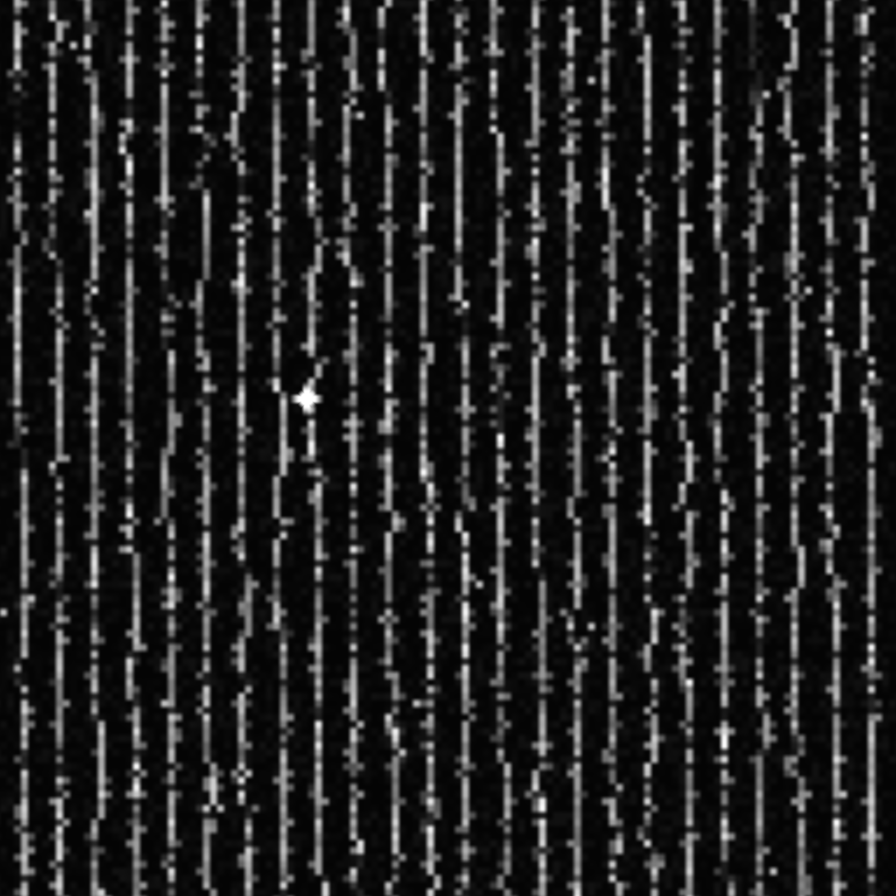
Write a Shadertoy shader that draws this pattern.

```glsl
// Leaning columns of broken grey dashes on black, with soft grain, wear and one bright spark.

const float GRID = 128.0;        // grain cells across the canvas
const float COLUMNS = 24.0;
const float PITCH = 0.04116;     // distance between columns
const float FIRST_COLUMN = 0.0234;
const float LEAN = 0.010;        // sideways drift from top to bottom
const float BACKGROUND = 0.015;

float hash(vec2 p, float seed) {
    vec3 q = fract(vec3(p.xyx + seed * 17.3) * vec3(0.1031, 0.1030, 0.0973));
    q += dot(q, q.yzx + 33.33);
    return fract((q.x + q.y) * q.z);
}

// Slow variation along a column, within -1 to 1
float layeredSines(float y, float seed) {
    return 0.5 * sin(y * 19.0 + seed * 2.4)
         + 0.3 * sin(y * 43.0 + seed * 4.1)
         + 0.2 * sin(y * 97.0 + seed * 1.7);
}

// Brightness of a column at one cell: even runs broken by rough stretches
float dashTone(vec2 cell, float column) {
    float rough = smoothstep(-0.4, 0.5, layeredSines(cell.y / GRID, column + 7.0));
    float run = floor(cell.y / 6.0 + hash(vec2(column, 3.0), 1.0) * 6.0);
    float runTone = mix(0.46, 0.70, hash(vec2(column, run), 2.0));
    float grain = (hash(cell, 3.0) - 0.5) * mix(0.22, 0.60, rough);
    float gap = step(hash(cell, 4.0), mix(0.05, 0.30, rough));
    return (runTone + grain) * mix(1.0, 0.18, gap);
}

// Loose grain beside a column
float fringeTone(vec2 cell) {
    float shade = mix(0.12, 0.55, hash(cell, 6.0));
    return shade * step(0.86, hash(cell, 5.0));
}

// Fades the columns inside an elliptical worn patch
float wear(vec2 p, vec2 center, vec2 radius) {
    return smoothstep(0.6, 1.1, length((p - center) / radius));
}

float cellTone(vec2 cell) {
    vec2 p = (cell + 0.5) / GRID;
    float start = FIRST_COLUMN + LEAN * (0.5 - p.y);
    float column = clamp(floor((p.x - start) / PITCH + 0.5), 0.0, COLUMNS - 1.0);

    // Distance to the wandering column, in cells
    float wander = 0.45 * layeredSines(p.y, column);
    float offset = abs((p.x - start - column * PITCH) * GRID - wander);

    float dash = dashTone(cell, column) * step(offset, 0.5);
    float fringe = fringeTone(cell) * step(0.5, offset) * step(offset, 1.5);
    float intact = wear(p, vec2(0.848, 0.945), vec2(0.026, 0.070))
                 * wear(p, vec2(0.020, 0.875), vec2(0.022, 0.030));

    // Faint dust and rare bright specks between columns
    float dust = 0.055 * pow(hash(cell, 8.0), 3.0);
    float speck = 0.75 * step(0.9985, hash(cell, 9.0));
    return max(BACKGROUND + dust + (dash + fringe) * mix(0.15, 1.0, intact), speck);
}

// Blends neighbouring cells so that the grain has soft edges
float softGrain(vec2 p) {
    vec2 g = p * GRID - 0.5;
    vec2 cell = floor(g);
    vec2 blend = smoothstep(0.05, 0.95, g - cell);
    float lower = mix(cellTone(cell), cellTone(cell + vec2(1.0, 0.0)), blend.x);
    float upper = mix(cellTone(cell + vec2(0.0, 1.0)), cellTone(cell + 1.0), blend.x);
    return mix(lower, upper, blend.y);
}

// Small four-armed spark with a round core
float spark(vec2 p, vec2 center) {
    vec2 d = abs(p - center);
    float along = max(d.x, d.y);
    float across = min(d.x, d.y);
    float arms = smoothstep(0.007, 0.002, across) * smoothstep(0.021, 0.008, along);
    float core = smoothstep(0.013, 0.006, length(d));
    return max(arms, core);
}

void mainImage(out vec4 fragColor, in vec2 fragCoord) {
    vec2 p = fragCoord / iResolution.xy;
    float tone = softGrain(p);
    tone = mix(tone, 1.0, spark(p, vec2(0.3425, 0.5547)));
    fragColor = vec4(vec3(tone), 1.0);
}
```
